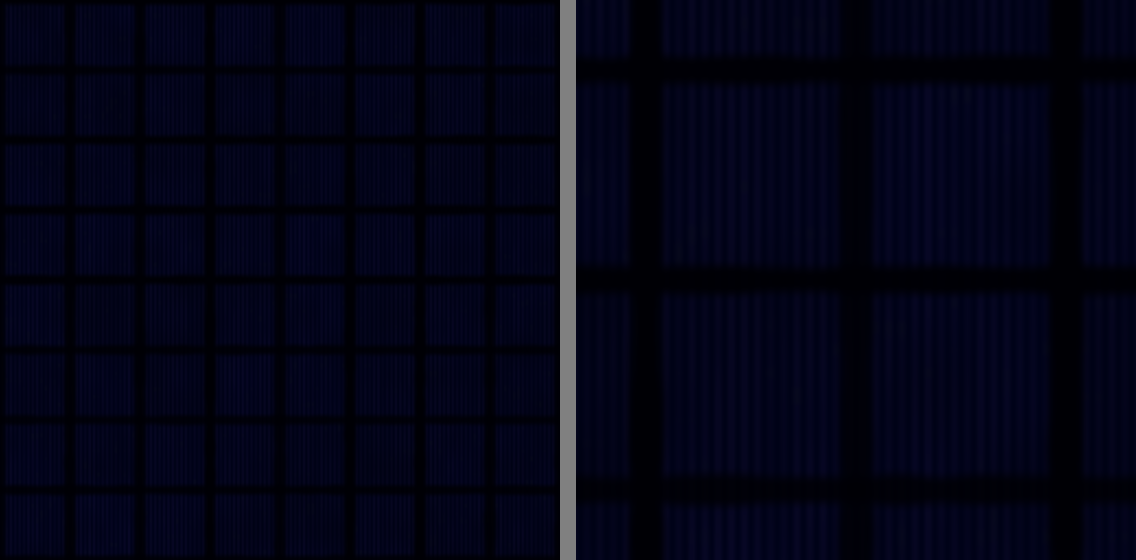
Left: the whole. Right: its middle third, enlarged.
A WebGL 2 fragment shader for this texture:

```glsl
#version 300 es
precision highp float;

uniform vec2 u_resolution;
out vec4 fragColor;

const float CELLS = 8.0;
const float RIBS_PER_CELL = 16.0;
const vec3 GAP_COLOR = vec3(0.0, 0.0, 0.018);
const vec3 CLOTH_COLOR = vec3(0.0, 0.008, 0.088);
const vec3 RIB_COLOR = vec3(0.024, 0.024, 0.126);
const vec3 FLECK_COLOR = vec3(0.035, 0.05, 0.10);

float hash(vec2 p) {
    return fract(sin(dot(p, vec2(127.1, 311.7))) * 43758.5453);
}

float valueNoise(vec2 p) {
    vec2 cell = floor(p);
    vec2 blend = smoothstep(0.0, 1.0, fract(p));
    float low = mix(hash(cell), hash(cell + vec2(1.0, 0.0)), blend.x);
    float high = mix(hash(cell + vec2(0.0, 1.0)), hash(cell + vec2(1.0)), blend.x);
    return mix(low, high, blend.y);
}

// Soft dark band centred on every whole number
float gridBand(float x, float halfWidth, float softness) {
    float dist = abs(x - round(x));
    return 1.0 - smoothstep(halfWidth - softness, halfWidth + softness, dist);
}

// Rounded vertical rib, brightest at the middle of each unit
float ribProfile(float x) {
    return 0.5 - 0.5 * cos(6.2831853 * x);
}

void main() {
    vec2 uv = gl_FragCoord.xy / u_resolution;
    vec2 grid = uv * CELLS;
    float pixel = CELLS / min(u_resolution.x, u_resolution.y);

    // Ribs vary in strength from one to the next and fade along their length
    float ribX = grid.x * RIBS_PER_CELL;
    float ribId = floor(ribX);
    float ribStrength = mix(0.45, 1.0, hash(vec2(ribId, 3.0)));
    float fade = mix(0.65, 1.15, valueNoise(vec2(ribId * 0.7, grid.y * 3.0)));
    float rib = ribProfile(ribX) * ribStrength * fade;
    vec3 color = mix(CLOTH_COLOR, RIB_COLOR, clamp(rib * 1.3, 0.0, 1.0));

    // Sparse pale flecks of wear on the ribs
    float fleck = smoothstep(0.72, 0.95, valueNoise(vec2(ribId + 0.5, grid.y * 9.0)));
    color = mix(color, FLECK_COLOR, 0.4 * fleck * ribProfile(ribX));

    // Uneven dye across cells and in broad patches
    color *= mix(0.92, 1.06, hash(floor(grid) + 17.0));
    color *= mix(0.9, 1.1, valueNoise(grid * 2.3 + 5.0));

    // Bands between cells, with slightly wavering edges and depth
    float waver = 0.025 * (valueNoise(grid * 5.0 + 31.0) - 0.5);
    float softness = 0.035 + pixel;
    float columnBand = gridBand(grid.x, 0.075 + waver, softness);
    float rowBand = gridBand(grid.y, 0.065 + waver, softness);
    columnBand *= mix(0.82, 1.0, hash(vec2(round(grid.x), 41.0)));
    rowBand *= mix(0.8, 1.0, hash(vec2(round(grid.y), 73.0)));
    float gap = 1.0 - (1.0 - columnBand) * (1.0 - rowBand);
    color = mix(color, GAP_COLOR, gap);

    fragColor = vec4(color, 1.0);
}
```
